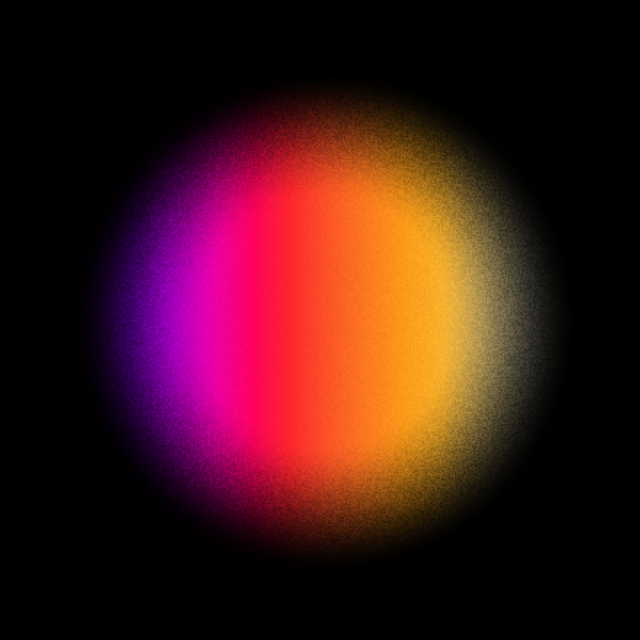
Give the GLSL for this background, as a Shadertoy shader.

```glsl
// A soft glowing disc on black, swept from violet through red and amber to grey.
// A horizontal colour ramp is multiplied by a radial falloff, and fine value
// noise roughens the light, most strongly where the disc fades out.

const vec2 DISC_CENTER = vec2(0.508, 0.497);
const float CORE_RADIUS = 0.185;
const float FADE_RADIUS = 0.395;
const float GRAIN_CELLS = 440.0;
const float CORE_GRAIN = 0.07;
const float FADE_GRAIN = 0.75;

// Sine-free hash of a lattice point, in 0..1
float hash(vec2 p) {
    vec3 q = fract(vec3(p.xyx) * 0.1031);
    q += dot(q, q.yzx + 33.33);
    return fract((q.x + q.y) * q.z);
}

// Smoothly interpolated noise, in 0..1
float valueNoise(vec2 p) {
    vec2 cell = floor(p);
    vec2 f = fract(p);
    f = f * f * (3.0 - 2.0 * f);
    float low = mix(hash(cell), hash(cell + vec2(1.0, 0.0)), f.x);
    float high = mix(hash(cell + vec2(0.0, 1.0)), hash(cell + vec2(1.0, 1.0)), f.x);
    return mix(low, high, f.y);
}

// Blends the ramp so far into the next stop between two positions
vec3 blendTo(vec3 ramp, vec3 stop, float x, float start, float end) {
    return mix(ramp, stop, clamp((x - start) / (end - start), 0.0, 1.0));
}

// Colour of the light from left to right
vec3 spectrum(float x) {
    vec3 violet  = vec3(0.58, 0.00, 1.00);
    vec3 purple  = vec3(0.74, 0.00, 0.90);
    vec3 magenta = vec3(0.82, 0.00, 0.75);
    vec3 pink    = vec3(0.93, 0.00, 0.64);
    vec3 crimson = vec3(1.00, 0.01, 0.36);
    vec3 red     = vec3(1.00, 0.14, 0.18);
    vec3 coral   = vec3(0.99, 0.32, 0.15);
    vec3 orange  = vec3(0.99, 0.48, 0.12);
    vec3 amber   = vec3(0.99, 0.61, 0.10);
    vec3 gold    = vec3(0.97, 0.69, 0.17);
    vec3 sand    = vec3(0.83, 0.71, 0.40);
    vec3 ash     = vec3(0.68, 0.66, 0.57);

    vec3 ramp = blendTo(violet, purple, x, 0.20, 0.26);
    ramp = blendTo(ramp, magenta, x, 0.26, 0.30);
    ramp = blendTo(ramp, pink, x, 0.30, 0.337);
    ramp = blendTo(ramp, crimson, x, 0.337, 0.397);
    ramp = blendTo(ramp, red, x, 0.397, 0.450);
    ramp = blendTo(ramp, coral, x, 0.450, 0.510);
    ramp = blendTo(ramp, orange, x, 0.510, 0.575);
    ramp = blendTo(ramp, amber, x, 0.575, 0.635);
    ramp = blendTo(ramp, gold, x, 0.635, 0.690);
    ramp = blendTo(ramp, sand, x, 0.690, 0.755);
    return blendTo(ramp, ash, x, 0.755, 0.83);
}

// Radial brightness: one inside the core, zero beyond the fade
float discGlow(vec2 p, vec2 center, float core, float fade) {
    return 1.0 - smoothstep(core, fade, length(p - center));
}

void mainImage(out vec4 fragColor, in vec2 fragCoord) {
    // Square canvas units, centred on any aspect ratio
    float side = min(iResolution.x, iResolution.y);
    vec2 uv = (fragCoord - 0.5 * iResolution.xy) / side + 0.5;

    // Light and its grain
    float glow = discGlow(uv, DISC_CENTER, CORE_RADIUS, FADE_RADIUS);
    float grain = valueNoise(uv * GRAIN_CELLS + 1000.0) - 0.5;
    float strength = mix(FADE_GRAIN, CORE_GRAIN, glow);
    float light = glow * (1.0 + strength * grain);

    fragColor = vec4(clamp(spectrum(uv.x) * light, 0.0, 1.0), 1.0);
}
```
